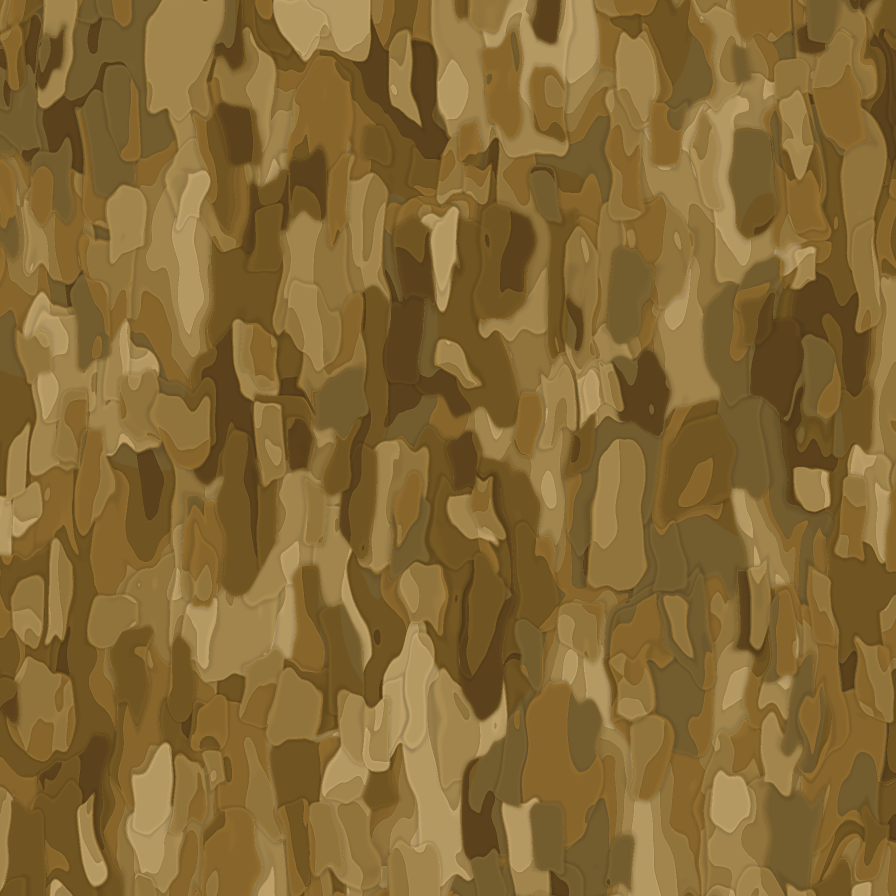
Give the GLSL for this pattern, as a WebGL 1 fragment shader.

```glsl
precision highp float;
// Flaky tree bark in flat tones: layers of upright, ragged flakes are painted
// from large to small into a tone field, grained with stretched noise, and the
// field is then cut into a few browns with thin light and dark rims.

uniform vec2 u_resolution;

vec3 hash3(vec3 p) {
  p = fract(p * vec3(0.1031, 0.1030, 0.0973));
  p += dot(p, p.yxz + 33.33);
  return fract((p.xxy + p.yxx) * p.zyx);
}

float noise(vec2 p, float seed) {
  vec2 i = floor(p), f = fract(p);
  f = f * f * (3.0 - 2.0 * f);
  float a = hash3(vec3(i, seed)).x;
  float b = hash3(vec3(i + vec2(1.0, 0.0), seed)).x;
  float c = hash3(vec3(i + vec2(0.0, 1.0), seed)).x;
  float d = hash3(vec3(i + 1.0, seed)).x;
  return mix(mix(a, b, f.x), mix(c, d, f.x), f.y);
}

float grain(vec2 p, float seed) {
  return 0.65 * noise(p, seed) + 0.35 * noise(p * 2.3 + 7.0, seed + 1.0);
}

float roundedBox(vec2 p, vec2 halfSize) {
  float radius = 0.6 * min(halfSize.x, halfSize.y);
  vec2 q = abs(p) - halfSize + radius;
  return length(max(q, 0.0)) + min(max(q.x, q.y), 0.0) - radius;
}

// Paints one layer of flakes over surface = (tone, tint, rim shade).
vec3 paintFlakes(vec3 surface, vec2 p, float layer) {
  vec2 size = vec2(0.15, 0.30) * pow(0.74, layer);
  vec2 home = floor(p / size);
  for (int y = -1; y <= 1; y++) {
    for (int x = -1; x <= 1; x++) {
      vec2 cell = home + vec2(float(x), float(y));
      vec3 place = hash3(vec3(cell + 20.0, layer * 7.0 + 3.0));
      vec3 look = hash3(vec3(cell + 50.0, layer * 5.0 + 41.0));
      if (place.z > 0.95 - 0.16 * layer) continue;
      vec2 center = (cell + 0.5 + 0.8 * (place.xy - 0.5)) * size;
      vec2 halfSize = size * vec2(mix(0.22, 0.48, look.z),
                                  mix(0.28, 0.50, fract(look.z * 7.3)));
      float d = roundedBox(p - center, halfSize);
      // Shadow just outside, highlight just inside.
      surface.z -= 0.10 * smoothstep(0.006, 0.001, d) * step(0.0, d);
      float rim = 0.07 * smoothstep(-0.005, -0.001, d);
      surface = mix(surface, vec3(look.xy, rim), smoothstep(0.002, -0.002, d));
    }
  }
  return surface;
}

// Moves the colour up one level and rims the contour on both sides.
void addLevel(inout vec3 color, inout float shade, vec3 next, float height) {
  color = mix(color, next, step(0.0, height));
  shade += 0.05 * sign(height) * (1.0 - smoothstep(0.005, 0.022, abs(height)));
}

vec3 bark(vec2 p) {
  // Wavy and ragged outlines.
  vec2 q = p;
  q.x += 0.034 * (noise(p * vec2(13.0, 11.0), 1.0) - 0.5);
  q.y += 0.060 * (noise(p * vec2(19.0, 8.0), 2.0) - 0.5);
  q += vec2(0.012, 0.028) * (vec2(noise(p * vec2(48.0, 30.0), 3.0),
                                  noise(p * vec2(65.0, 24.0), 4.0)) - 0.5);

  float ground = 0.5 + 1.8 * (grain(q * vec2(12.0, 4.0), 5.0) - 0.5);
  vec3 surface = vec3(ground, noise(q * vec2(9.0, 4.0), 8.0), 0.0);
  for (int i = 0; i < 5; i++) surface = paintFlakes(surface, q, float(i));

  float tone = surface.x + 0.6 * (grain(q * vec2(24.0, 11.0), 10.0) - 0.5);
  float tint = 0.6 * noise(p * vec2(7.0, 3.0), 13.0) + 0.4 * surface.y;
  float shade = surface.z;

  vec3 color = vec3(0.36, 0.26, 0.11);
  vec3 brown = vec3(0.44, 0.33, 0.13);
  vec3 olive = vec3(0.45, 0.36, 0.18);
  addLevel(color, shade, mix(brown, olive, step(0.555, tint)), tone - 0.10);
  addLevel(color, shade, vec3(0.535, 0.40, 0.17), tone - 0.41);
  addLevel(color, shade, vec3(0.57, 0.455, 0.235), tone - 0.59);
  addLevel(color, shade, vec3(0.63, 0.52, 0.30), tone - 0.77);
  addLevel(color, shade, vec3(0.71, 0.60, 0.39), tone - 0.97);
  return color * (1.0 + clamp(shade, -0.16, 0.10));
}

void main() {
  // Four samples per pixel smooth the cuts between tones.
  vec3 sum = vec3(0.0);
  for (int j = 0; j < 2; j++) {
    for (int i = 0; i < 2; i++) {
      vec2 offset = 0.5 * vec2(float(i), float(j)) - 0.25;
      sum += bark((gl_FragCoord.xy + offset) / u_resolution.y);
    }
  }
  gl_FragColor = vec4(0.25 * sum, 1.0);
}
```
